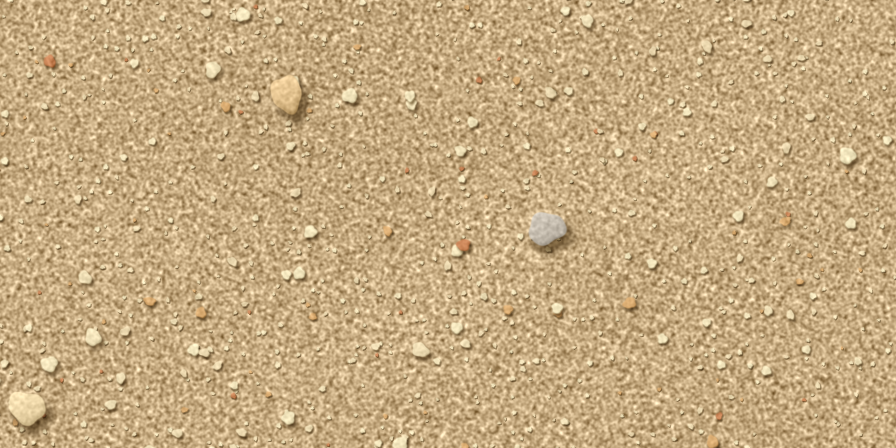
Write a Shadertoy shader that draws this texture.

```glsl
// Dry beach sand strewn with pale shell chips and a few rounded pebbles.
// The sand is layered gradient noise; chips are wobbly ellipses scattered on
// jittered grids of three sizes, lit from the upper left with soft shadows.

#define SAND_COLOR   vec3(0.775, 0.667, 0.502)
#define CHIP_COLOR   vec3(0.965, 0.915, 0.755)
#define TAN_COLOR    vec3(0.860, 0.680, 0.450)
#define RUST_COLOR   vec3(0.800, 0.530, 0.350)
#define GREY_COLOR   vec3(0.770, 0.735, 0.680)
#define SHADOW_DEPTH vec3(0.420, 0.470, 0.570)
#define GRAIN_SCALE  84.0
#define GRAIN_DEPTH  0.36
#define CHIP_SIZE    0.020
#define PEBBLE_SIZE  0.042
#define CHIP_DENSITY 0.30
#define EDGE_SOFT    0.0028

const float TAU = 6.2831853;

vec4 hash4(vec2 p) {
    vec4 q = fract(p.xyxy * vec4(0.1031, 0.1030, 0.0973, 0.1099));
    q += dot(q, q.wzxy + 33.33);
    return fract((q.xxyz + q.yzzw) * q.zywx);
}

mat2 rotation(float angle) {
    float c = cos(angle), s = sin(angle);
    return mat2(c, s, -s, c);
}

float cornerSlope(vec2 cell, vec2 corner, vec2 f) {
    return dot(hash4(cell + corner).xy * 2.0 - 1.0, f - corner);
}

float gradientNoise(vec2 p) {
    vec2 cell = floor(p), f = fract(p);
    vec2 u = f * f * f * (f * (f * 6.0 - 15.0) + 10.0);
    vec2 e = vec2(0.0, 1.0);
    return mix(mix(cornerSlope(cell, e.xx, f), cornerSlope(cell, e.yx, f), u.x),
               mix(cornerSlope(cell, e.xy, f), cornerSlope(cell, e.yy, f), u.x), u.y);
}

// Brightness offset of the sand: fine grains, clumps and broad drifts
float sandGrain(vec2 p) {
    float fine = gradientNoise(rotation(0.55) * p * GRAIN_SCALE + 40.0);
    float finer = gradientNoise(rotation(1.15) * p * GRAIN_SCALE * 1.6 + 90.0);
    float clumps = gradientNoise(rotation(0.3) * p * 27.0 + 20.0);
    float drifts = gradientNoise(rotation(-0.5) * p * vec2(1.6, 3.5) + 7.0);
    return GRAIN_DEPTH * (fine + 0.75 * finer) + 0.10 * clumps + 0.05 * drifts;
}

// Approximate signed distance to an irregular rounded stone
float stoneDistance(vec2 d, float radius, vec4 rnd) {
    d = rotation(rnd.x * TAU) * d;
    d.y *= 1.0 + 0.45 * rnd.y;
    float a = atan(d.y, d.x + 1e-6);
    float wobble = 1.0 + 0.09 * sin(3.0 * a + rnd.z * TAU)
                       + 0.05 * sin(5.0 * a + rnd.w * TAU);
    return length(d) - radius * wobble;
}

// Lay one stone and its shadow over the colour
void addStone(inout vec3 color, vec2 d, float radius, vec4 rnd, vec3 tint,
              float relief, float grain) {
    if (length(d) > 2.4 * radius + 0.01) return;
    float edge = max(EDGE_SOFT, 0.8 / iResolution.y);
    float shadowDist = stoneDistance(d - radius * vec2(0.28, -0.42), radius, rnd);
    float shadow = 1.0 - smoothstep(-0.35 * radius, 0.45 * radius, shadowDist);
    color *= 1.0 - SHADOW_DEPTH * shadow;

    float dist = stoneDistance(d, radius, rnd);
    float light = dot(d / radius, vec2(-0.5, 0.8));
    float rim = smoothstep(-0.4 * radius, 0.0, dist) * max(-light, 0.0);
    vec3 surface = tint + relief * light - 0.16 * rim + 0.35 * grain;
    color = mix(color, surface, 1.0 - smoothstep(-edge, edge, dist));
}

// Scatter one size of chip on a jittered grid
void addChips(inout vec3 color, vec2 p, float grid, float size, float density, float grain) {
    vec2 home = floor(p * grid);
    for (int y = -1; y <= 1; y++)
    for (int x = -1; x <= 1; x++) {
        vec2 cell = home + vec2(x, y);
        vec4 place = hash4(cell + grid * 3.7);
        vec4 shape = hash4(cell + grid * 5.3 + 61.0);
        vec2 center = (cell + place.xy) / grid;
        float crowd = 1.0 + 0.9 * gradientNoise(center * 2.5 + 13.0) - 0.5 * (center.y - 0.5);
        if (place.z > density * crowd) continue;
        float radius = size * mix(0.6, 1.0, place.w * place.w);
        vec3 tint = mix(CHIP_COLOR, SAND_COLOR + 0.1, 0.5 * shape.y);
        tint = mix(tint, TAN_COLOR, step(0.91, shape.w));
        tint = mix(tint, RUST_COLOR, step(0.965, shape.w));
        addStone(color, p - center, radius, shape, tint, 0.03, grain);
    }
}

void mainImage(out vec4 fragColor, in vec2 fragCoord) {
    vec2 p = fragCoord / iResolution.y;
    float grain = sandGrain(p);
    vec3 color = SAND_COLOR + grain * vec3(1.0, 1.03, 1.04);

    // Crumbs, small chips, then large chips
    addChips(color, p, 31.0, 0.32 * CHIP_SIZE, CHIP_DENSITY, grain);
    addChips(color, p, 16.0, 0.58 * CHIP_SIZE, 0.85 * CHIP_DENSITY, grain);
    addChips(color, p, 9.0, CHIP_SIZE, 0.85 * CHIP_DENSITY, grain);

    // A few pebbles, from cream through tan to grey
    float aspect = iResolution.x / iResolution.y;
    for (int i = 0; i < 3; i++) {
        float k = float(i);
        vec2 center = vec2(aspect, 1.0) * fract(vec2(0.03, 0.09) + k * vec2(0.29, 0.70));
        vec3 tint = mix(mix(CHIP_COLOR, TAN_COLOR, 0.3 + 0.3 * k), GREY_COLOR, step(1.5, k));
        addStone(color, p - center, PEBBLE_SIZE, hash4(vec2(k, 8.0)), tint, 0.08, grain);
    }

    fragColor = vec4(clamp(color, 0.0, 1.0), 1.0);
}
```
